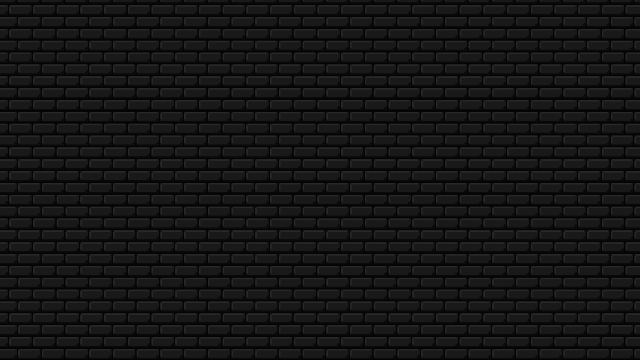
Write a Shadertoy shader that draws this texture.

```glsl
// Dark bevelled brick wall in running bond, 27 bricks across the canvas.
// Each brick is built from box-filtered rectangles on a 16 x 8 unit cell:
// a face, a lit top-left bevel, a shaded lower lip and a stepped corner.

const float BRICKS_ACROSS = 27.0;
const vec2 CELL = vec2(16.0, 8.0);          // brick plus joint, in units
const vec2 BRICK = vec2(15.0, 7.0);         // brick without joint
const float FIRST_ROW_TOP = 7.5;            // height of the lowest brick top
const float EVEN_SHIFT = 12.3;              // left edge in even rows
const float ODD_SHIFT = 6.3;                // left edge in odd rows
const float EDGE_SOFTNESS = 0.7;            // edge filter, in pixel widths

const vec3 MORTAR = vec3(0.014);
const vec3 SHADOW = vec3(0.038);
const vec3 FACE = vec3(0.100);
const vec3 HIGHLIGHT = vec3(0.157);

// Share of a filter of the given width that lies between two edges.
float spanCover(float x, float start, float end, float width) {
    float low = max(x - 0.5 * width, start);
    float high = min(x + 0.5 * width, end);
    return clamp((high - low) / width, 0.0, 1.0);
}

// Share of a filter covered by an axis-aligned rectangle.
float rectCover(vec2 p, vec2 start, vec2 end, float width) {
    return spanCover(p.x, start.x, end.x, width)
         * spanCover(p.y, start.y, end.y, width);
}

// Colour of one brick; p runs right and down from its top-left corner.
vec3 brickColor(vec2 p, float width) {
    // Body with a shaded lower lip
    vec3 color = mix(MORTAR, SHADOW, rectCover(p, vec2(0.0), BRICK, width));
    float face = rectCover(p, vec2(0.0), vec2(15.0, 6.0), width);
    color = mix(color, FACE, face);

    // Lit top and left bevels, meeting at a clipped corner
    float top = rectCover(p, vec2(1.0, 0.0), vec2(14.0, 1.0), width);
    float left = rectCover(p, vec2(0.0, 1.0), vec2(1.0, 5.0), width);
    color = mix(color, HIGHLIGHT, min(top + left, 1.0));

    // Two-step stair cut from the lower-right corner
    float stair = rectCover(p, vec2(13.0, 5.0), vec2(15.0, 6.0), width)
                + rectCover(p, vec2(14.0, 4.0), vec2(15.0, 5.0), width);
    return mix(color, SHADOW, min(stair, 1.0));
}

void mainImage(out vec4 fragColor, in vec2 fragCoord) {
    float pixelWidth = CELL.x * BRICKS_ACROSS / iResolution.x;
    vec2 wall = fragCoord * pixelWidth;

    // Row and column; half of every joint lies on each side of the cell
    float depth = FIRST_ROW_TOP - wall.y + 0.5;
    float row = floor(depth / CELL.y);
    float shift = mix(EVEN_SHIFT, ODD_SHIFT, mod(row, 2.0));
    vec2 p = vec2(wall.x - shift + 0.5, depth);
    vec2 local = mod(p, CELL) - 0.5;

    fragColor = vec4(brickColor(local, EDGE_SOFTNESS * pixelWidth), 1.0);
}
```
